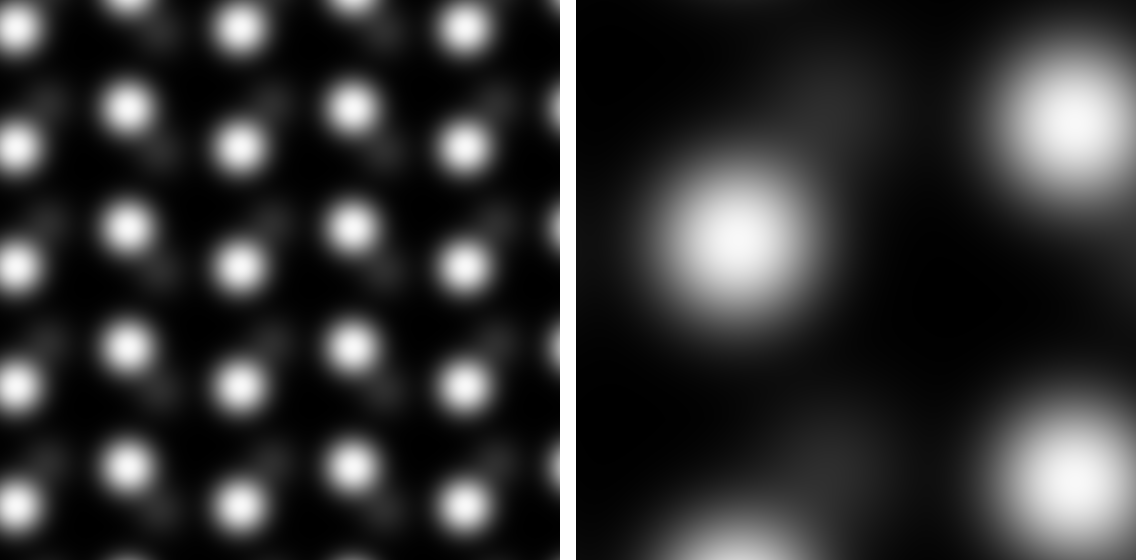
Left, the full canvas; right, a detail of the centre.
Write a WebGL 2 fragment shader that draws this pattern.

```glsl
#version 300 es
precision highp float;
// Soft white spots with faint tails, in staggered columns mirrored in turn, on black.
uniform vec2 u_resolution;
out vec4 fragColor;

// Distance to the nearest lattice copy of a point
float latticeDistance(vec2 p, vec2 center) {
    const vec2 period = vec2(0.401, 0.2135);
    vec2 d = p - center;
    return length(d - period * round(d / period));
}

// Bright spot plus a dim glow to its right, above (side = 1) or below (side = -1)
float tailedSpot(vec2 p, vec2 center, float side) {
    float spot = 0.97 * exp(-pow(latticeDistance(p, center) / 0.0485, 2.3));
    float t = latticeDistance(p, center + vec2(0.056, 0.077 * side)) / 0.033;
    return spot + 0.17 * exp(-0.5 * t * t);
}

void main() {
    vec2 uv = gl_FragCoord.xy / u_resolution;
    float light = tailedSpot(uv, vec2(0.0286, 0.0964), 1.0)
                + tailedSpot(uv, vec2(0.2292, 0.1667), -1.0);
    fragColor = vec4(vec3(min(light, 1.0)), 1.0);
}
```
